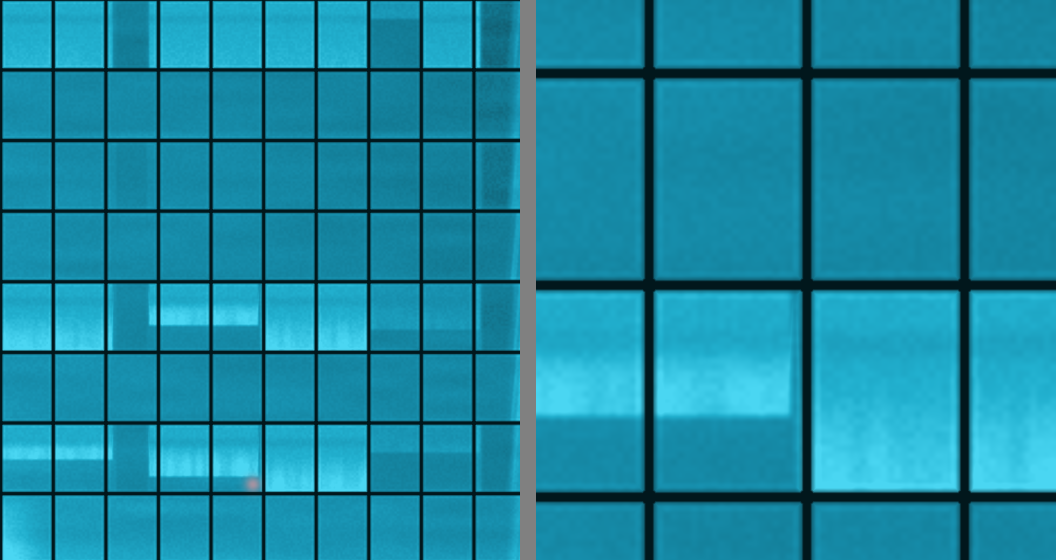
Left: the whole. Right: its middle third, enlarged.
Write a WebGL 1 fragment shader that draws this texture.

```glsl
precision highp float;
// Glass curtain wall at dusk: a grid of teal panes behind thin dark mullions.
// A scalar tone per point (row level, lit bays, blinds, pillars, noise) is
// turned into colour by a ramp; the frame is a distance to the grid lines.
uniform vec2 u_resolution;

const vec2 GRID = vec2(9.89, 7.93);       // panes across and down
const vec2 SHIFT = vec2(-0.014, 0.01);    // grid offset in panes
const vec2 HALF_BAR = vec2(0.0028, 0.0030); // bar half widths, canvas widths

const vec3 FRAME = vec3(0.005, 0.09, 0.11);
const vec3 SHADE = vec3(0.06, 0.30, 0.36);
const vec3 DEEP = vec3(0.07, 0.48, 0.58);
const vec3 MID = vec3(0.09, 0.57, 0.69);
const vec3 BRIGHT = vec3(0.13, 0.69, 0.81);
const vec3 PALE = vec3(0.29, 0.84, 0.95);
const vec3 LAMP = vec3(0.78, 0.58, 0.62);

float hash(vec2 p) {
  vec3 q = fract(vec3(p.xyx) * 0.1031);
  q += dot(q, q.yzx + 33.33);
  return fract((q.x + q.y) * q.z);
}

float noise(vec2 p) {
  vec2 i = floor(p), f = fract(p);
  f = f * f * (3.0 - 2.0 * f);
  float a = mix(hash(i), hash(i + vec2(1, 0)), f.x);
  float b = mix(hash(i + vec2(0, 1)), hash(i + vec2(1, 1)), f.x);
  return mix(a, b, f.y);
}

// 1 between lo and hi with soft edges
float band(float x, float lo, float hi, float soft) {
  return smoothstep(lo - soft, lo + soft, x) - smoothstep(hi - soft, hi + soft, x);
}

// 1 on the given row, else 0
float isRow(float row, float wanted) {
  return 1.0 - step(0.5, abs(row - wanted));
}

// Tone 0..3 runs from deep glass to pale light
vec3 ramp(float tone) {
  vec3 c = mix(SHADE, DEEP, clamp(tone + 1.0, 0.0, 1.0));
  c = mix(c, MID, clamp(tone, 0.0, 1.0));
  c = mix(c, BRIGHT, clamp(tone - 1.0, 0.0, 1.0));
  return mix(c, PALE, clamp(tone - 2.0, 0.0, 1.0));
}

// Tone of unlit glass: lower floors and the left side reflect more sky
float glassTone(vec2 p, float row, float fy) {
  float tone = 0.3 + 0.1 * min(row, 5.0) + 0.07 * (4.5 - p.x);
  tone += 0.5 * (noise(vec2(p.x * 0.7, p.y * 5.0)) - 0.5);
  tone += isRow(row, 1.0) * 0.4 * smoothstep(0.84, 0.92, fy);
  tone += isRow(row, 7.0) * (0.25 + 0.5 * smoothstep(0.5, 1.0, fy));
  return tone + 0.25 * (hash(vec2(floor(p.x), row)) - 0.5);
}

// Tone behind lit bays; drop is the height each blind hangs to
float litTone(float tone, vec2 p, float fy, vec4 left, vec4 right,
              vec4 drop, vec4 strength, float glowAmount) {
  vec4 inside = smoothstep(left - 0.03, left + 0.03, vec4(p.x))
              - smoothstep(right - 0.03, right + 0.03, vec4(p.x));
  vec4 above = 1.0 - smoothstep(drop - 0.03, drop + 0.03, vec4(fy));
  float depth = fy / max(dot(inside, drop), 0.2);
  float streaks = noise(vec2(p.x * 9.0, p.y * 1.5));
  float glow = smoothstep(0.3, 0.85, depth) * (0.65 + 0.7 * streaks);
  float lit = 1.85 - 0.3 * band(fy, 0.22, 0.34, 0.05) + glowAmount * glow;
  return mix(tone, lit, clamp(dot(inside * above, strength), 0.0, 1.0));
}

// Coverage of the frame, thickened where bars cross
float frameMask(vec2 d, float aa) {
  vec2 bars = 1.0 - smoothstep(HALF_BAR - aa, HALF_BAR + aa, d);
  float joint = 1.0 - smoothstep(0.0052 - aa, 0.0052 + aa, length(d));
  return max(max(bars.x, bars.y), joint);
}

void main() {
  vec2 uv = gl_FragCoord.xy / u_resolution;
  float aspect = u_resolution.y / u_resolution.x;
  vec2 p = vec2(uv.x, 1.0 - uv.y) * GRID + SHIFT;
  float row = floor(p.y), fy = fract(p.y);
  float tone = glassTone(p, row, fy);

  // Lit floors
  vec4 left = vec4(-1.0, 2.82, 4.95, 7.0), right = vec4(2.13, 4.9, 7.0, 9.12);
  vec4 strength = vec4(1.0, 1.0, 1.0, 0.35);
  if (row < 0.5)
    tone = litTone(tone, p, fy, vec4(-1.0, 2.82, 7.0, 8.0), vec4(2.13, 7.0, 8.0, 9.12),
                   vec4(1.2, 1.2, 0.28, 1.2), vec4(1.0, 1.0, 0.6, 0.9), 0.3);
  if (isRow(row, 4.0) > 0.5)
    tone = litTone(tone, p, fy, left, right, vec4(1.1, 0.62, 1.1, 0.68), strength, 1.0);
  if (isRow(row, 6.0) > 0.5)
    tone = litTone(tone, p, fy, left, right, vec4(0.52, 0.76, 1.1, 0.42), strength, 1.0);

  // Pillars on even floors, sky glints at the right edge and lower left
  float even = 1.0 - mod(row, 2.0);
  tone -= even * 0.35 * (band(p.x, 2.2, 2.78, 0.04) + band(p.x, 9.17, 9.75, 0.04));
  tone += even * 0.5 * band(p.x, 9.03, 9.14, 0.03);
  float slant = p.x + 0.12 * fy;
  tone += 1.3 * smoothstep(9.68, 9.92, slant) * (0.5 + noise(vec2(slant * 18.0, row)));
  tone += 1.2 * (1.0 - smoothstep(0.0, 1.0, length((p - vec2(0.0, 7.9)) * vec2(1.0, 0.7))));

  // Fine grain, then shaded and glinting pane rims
  tone += 0.3 * (noise(uv * vec2(230.0, 230.0 * aspect)) - 0.5);
  vec2 d = abs(fract(p + 0.5) - 0.5) * vec2(1.0, aspect) / GRID;
  float edge = min(d.x, d.y);
  tone += 0.3 * band(edge, 0.006, 0.009, 0.0015);
  vec3 color = ramp(tone);
  color = mix(color, SHADE, 0.55 * (1.0 - smoothstep(0.003, 0.0062, edge)));

  // Small warm lamp behind one blind
  vec2 q = (p - vec2(4.8, 6.87)) / vec2(0.15, 0.11);
  color = mix(color, LAMP, 0.8 * exp(-dot(q, q)));

  float aa = max(0.0009, 0.75 / u_resolution.x);
  gl_FragColor = vec4(mix(color, FRAME, frameMask(d, aa)), 1.0);
}
```
